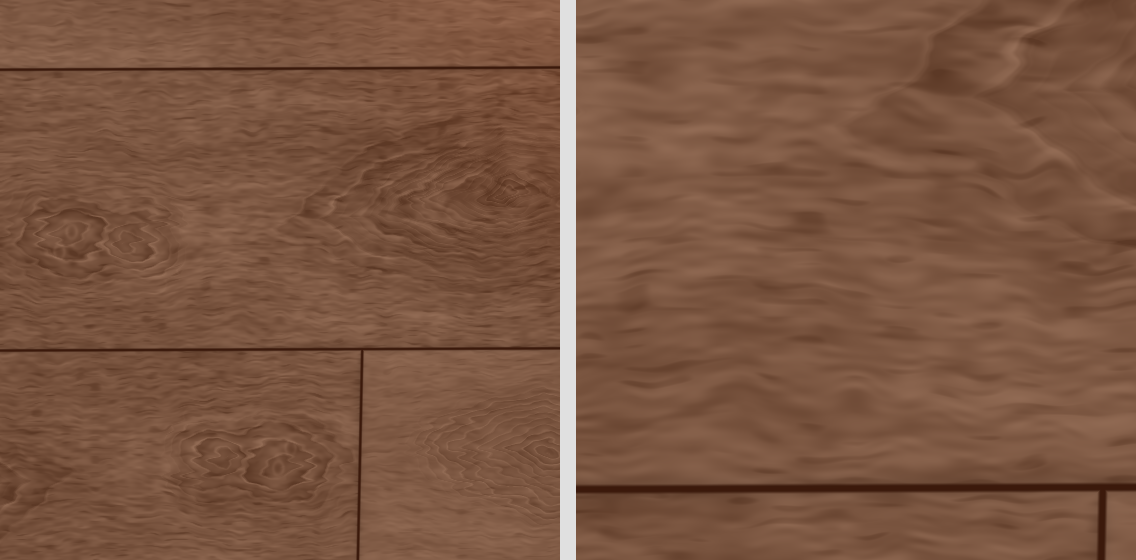
Left: the whole. Right: its middle third, enlarged.
Give the GLSL for this texture, as a Shadertoy shader.

```glsl
// Wide brown wood planks with knots, arched growth rings, fine fibres and dark seams.
#define ROW_HEIGHT 0.5015
#define ROW_BASE 0.376
#define PLANK_LENGTH 1.8
#define ROW_SHIFT 0.55
#define JOINT_X 0.639
#define SEAM_HALF_WIDTH 0.0023
#define FIBRE_STRENGTH 1.12
#define RING_STRENGTH 0.62
#define DARK_WOOD vec3(0.40, 0.26, 0.182)
#define LIGHT_WOOD vec3(0.55, 0.40, 0.312)
#define SEAM_COLOR vec3(0.23, 0.10, 0.045)

float hash(vec2 p) {
    return fract(sin(dot(p, vec2(127.1, 311.7))) * 43758.5453);
}

float noise(vec2 p) {
    vec2 i = floor(p), f = fract(p);
    f = f * f * (3.0 - 2.0 * f);
    return mix(mix(hash(i), hash(i + vec2(1, 0)), f.x),
               mix(hash(i + vec2(0, 1)), hash(i + vec2(1, 1)), f.x), f.y);
}

float fbm(vec2 p) {
    float sum = 0.0, amp = 0.5;
    for (int i = 0; i < 4; i++) {
        sum += amp * noise(p);
        p = p * 2.03 + 17.3;
        amp *= 0.5;
    }
    return sum / 0.9375;
}

// Growth rings: dark just inside each edge, a thin pale rim just outside it
float rings(float r) {
    float s = fract(r);
    float dark = s * s * smoothstep(1.0, 0.9, s);
    float pale = smoothstep(0.0, 0.07, s) * smoothstep(0.26, 0.07, s);
    return (0.6 * pale - 0.85 * dark) * (0.5 + 0.7 * hash(vec2(floor(r), 4.0)));
}

// Both figures return vec2(tone, vertical bend of the fibres)

// Double knot on the left, pointed arches on the right
vec2 knottedFigure(vec2 p, vec2 w) {
    float worn = 0.3 + 1.3 * noise(p * vec2(23.0, 31.0));
    float a = length((w - vec2(0.13, 0.577)) / vec2(0.095, 0.068));
    float b = length((w - vec2(0.235, 0.570)) / vec2(0.056, 0.058));
    float h = clamp(0.5 + (b - a) / 0.5, 0.0, 1.0);
    float knot = mix(b, a, h) - 0.25 * h * (1.0 - h);
    float tone = worn * rings(knot * 3.0 + 0.1) * smoothstep(2.1, 0.8, knot) * 0.85;
    tone -= 0.25 * exp(-knot * knot * 1.2);

    // Small raised eyes in the knot
    for (int i = 0; i < 2; i++) {
        vec2 eye = vec2(0.128 - 0.022 * float(i), 0.586 - 0.036 * float(i));
        float e = length((p - eye) / vec2(0.009, 0.012));
        tone += 0.5 * exp(-8.0 * (e - 1.0) * (e - 1.0)) - 0.35 * exp(-3.0 * e * e);
    }

    vec2 d = w - vec2(0.91, 0.655);
    d.y -= 0.14 * d.x;
    vec2 n = abs(d) / vec2(0.41, 0.175);
    float arch = mix(length(n), n.x + n.y, 0.45);
    float inside = smoothstep(1.2, 0.9, arch);
    float tip = smoothstep(0.0, -0.25, d.x);
    tone += inside * worn * rings(arch * 6.0) * (0.4 + 0.8 * tip);
    tone += 0.55 * smoothstep(0.95, 0.4, arch) * worn * rings(arch * 21.0);
    tone -= 0.2 * inside;
    vec2 core = (w - vec2(0.892, 0.715)) / vec2(0.021, 0.07);
    tone -= 0.5 * exp(-dot(core, core));

    // Pale flecks between the two figures
    float gap = exp(-pow((p.x - 0.34) / 0.09, 2.0) - pow((p.y - 0.58) / 0.09, 2.0));
    tone += gap * (noise(w * vec2(48.0, 17.0)) - 0.35) * 0.75;

    float bend = -0.65 * (p.y - 0.577) * exp(-0.45 * knot * knot);
    bend -= 0.6 * d.y * exp(-1.8 * arch * arch);
    return vec2(tone, bend);
}

// Narrow nested ovals
vec2 ovalFigure(vec2 p, vec2 w) {
    vec2 d = w - vec2(0.98, 0.185);
    d.y += 0.08 * d.x;
    vec2 n = abs(d) / vec2(0.24, 0.12);
    float r = mix(length(n), n.x + n.y, 0.25);
    float tone = rings(r * 10.0) * smoothstep(1.25, 0.8, r) * 0.8;
    tone -= 0.2 * exp(-1.5 * r * r);
    return vec2(tone, -0.6 * d.y * exp(-r * r));
}

void mainImage(out vec4 fragColor, in vec2 fragCoord) {
    vec2 uv = fragCoord / iResolution.xy;
    float px = 1.0 / iResolution.y;

    // Plank layout, very slightly out of square
    vec2 p = uv - vec2(0.021 * uv.y, 0.004 * (uv.x - 0.5));
    float rowPos = (p.y - ROW_BASE) / ROW_HEIGHT;
    float row = floor(rowPos);
    float colPos = (p.x - JOINT_X - ROW_SHIFT * (row + 1.0)) / PLANK_LENGTH;
    float col = floor(colPos);
    float rowEdge = abs(fract(rowPos + 0.5) - 0.5) * ROW_HEIGHT;
    float colEdge = abs(fract(colPos + 0.5) - 0.5) * PLANK_LENGTH;
    float edge = min(rowEdge, colEdge);

    // The lower left plank repeats the knotted figure, turned half round
    bool oval = row < 0.0 && col >= 0.0;
    vec2 q = row < 0.0 && !oval ? vec2(0.625, 0.75) - uv : uv;
    vec2 seed = vec2(row * 7.3, col * 3.1);
    vec2 w = q + 0.038 * (vec2(fbm(q * 14.0), fbm(q * 14.0 + 40.0)) - 0.5);
    w.x += 0.026 * (noise(q * vec2(12.0, 110.0)) - 0.5);
    vec2 figure = vec2(0);
    if (oval) figure = ovalFigure(q, w);
    else if (row < 1.0) figure = knottedFigure(q, w);

    // Fibres: short wavy dashes that flow round the figures
    float y = q.y + figure.y + 0.022 * fbm(q * vec2(7.0, 9.0) + seed);
    y += 0.007 * noise(q * vec2(42.0, 30.0));
    float fibre = 0.38 * noise(vec2(q.x * 32.0, y * 170.0) + seed)
                + 0.40 * noise(vec2(q.x * 62.0, y * 235.0) + seed + 5.0)
                + 0.22 * noise(vec2(q.x * 9.0, y * 85.0) + seed + 9.0) - 0.5;
    float pore = smoothstep(0.66, 0.95, noise(vec2(q.x * 38.0, y * 210.0) + seed + 31.0));
    float cloud = fbm(vec2(q.x * 3.0, y * 11.0) + seed) - 0.5;

    // Tone of each plank, then its grain
    float tone = oval ? 0.72 : row > 0.0 ? 0.65 : 0.53;
    float rough = FIBRE_STRENGTH * (oval ? 0.65 : row > 0.0 ? 0.8 : 1.0);
    tone += rough * (fibre - 0.3 * pore + 0.02) + 0.62 * cloud;
    tone += RING_STRENGTH * figure.x;
    tone -= 0.12 * smoothstep(0.4, 0.0, uv.x) * smoothstep(0.5, 0.0, uv.y);
    vec3 color = mix(DARK_WOOD, LIGHT_WOOD, clamp(tone, -0.25, 1.25));
    color += vec3(0.02, -0.006, -0.014) * smoothstep(0.8, 1.3, uv.x * 0.6 + uv.y * 0.7);

    // Seams with a soft shadow
    color *= 1.0 - 0.16 * exp(-edge / 0.004);
    float soft = 0.0009 + 0.5 * px;
    float seam = 1.0 - smoothstep(SEAM_HALF_WIDTH - soft, SEAM_HALF_WIDTH + soft, edge);
    fragColor = vec4(mix(color, SEAM_COLOR, seam), 1.0);
}
```
